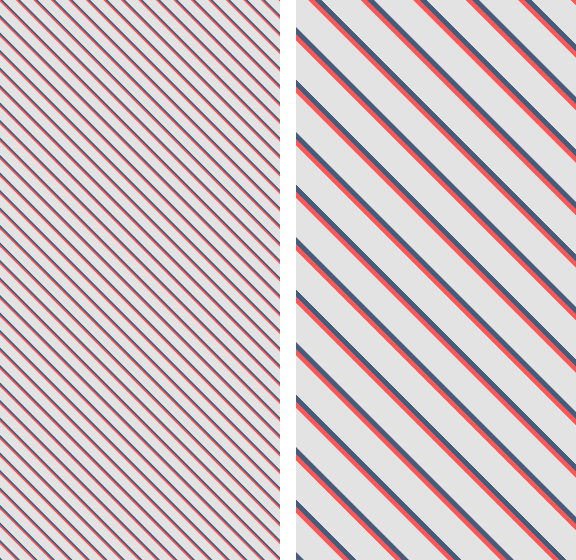
Left: the whole. Right: its middle third, enlarged.
Write a Shadertoy shader that draws this pattern.

```glsl
const float REPEATS = 16.0;       // stripe pairs across the canvas width
const float PHASE = 0.02;         // shift of the seam, in periods
const float NAVY_WIDTH = 0.132;   // widths as a share of one period
const float RED_WIDTH = 0.122;
const float EDGE_SOFTNESS = 1.0;  // edge width in horizontal pixel steps

const vec3 GROUND = vec3(0.89, 0.89, 0.89);
const vec3 NAVY = vec3(0.28, 0.36, 0.48);
const vec3 RED = vec3(0.97, 0.35, 0.35);

// Smoothed coverage of the interval [start, end]
float band(float position, float start, float end, float blur) {
    float enter = clamp((position - start) / blur + 0.5, 0.0, 1.0);
    float leave = clamp((position - end) / blur + 0.5, 0.0, 1.0);
    return enter - leave;
}

void mainImage(out vec4 fragColor, in vec2 fragCoord) {
    // Both axes in canvas widths, measured from the top left corner
    vec2 p = vec2(fragCoord.x, fragCoord.y - iResolution.y) / iResolution.x;

    // Signed distance to the nearest seam, in periods along x
    float diagonal = REPEATS * (p.x + p.y) - PHASE;
    float seam = fract(diagonal + 0.5) - 0.5;
    float blur = EDGE_SOFTNESS * REPEATS / iResolution.x;

    // Adjacent stripes share the seam, so their weights add up
    float navy = band(seam, 0.0, NAVY_WIDTH, blur);
    float red = band(seam, -RED_WIDTH, 0.0, blur);
    vec3 color = GROUND + navy * (NAVY - GROUND) + red * (RED - GROUND);

    fragColor = vec4(color, 1.0);
}
```
